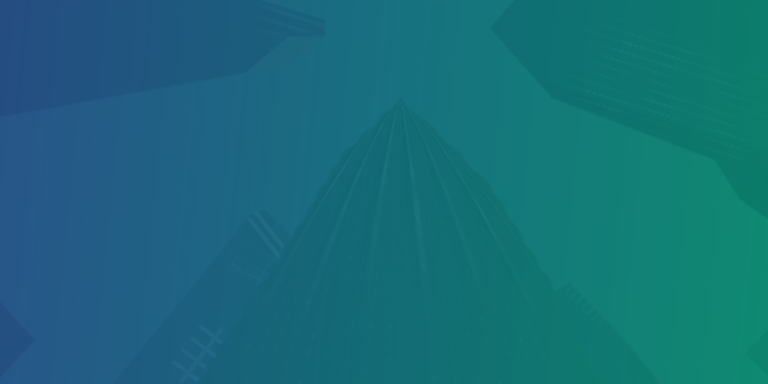
A Shadertoy shader for this background:

```glsl
// Signed distance to an eight-cornered polygon
float polygon(vec2 p, vec2 v[8]) {
    float d = dot(p - v[0], p - v[0]);
    float side = 1.0;
    for (int i = 0; i < 8; i++) {
        vec2 a = v[i], b = v[(i + 7) % 8];
        vec2 e = b - a, w = p - a;
        vec2 r = w - e * clamp(dot(w, e) / dot(e, e), 0.0, 1.0);
        d = min(d, dot(r, r));
        bvec3 c = bvec3(p.y >= a.y, p.y < b.y, e.x * w.y > e.y * w.x);
        if (all(c) || !any(c)) side = -side;
    }
    return side * sqrt(d);
}

float diamond(vec2 p, vec2 size) {
    vec2 q = abs(p) / size;
    return (q.x + q.y - 1.0) * min(size.x, size.y) * 0.7;
}

float fill(float d) {
    float soft = max(1.3 / iResolution.y, 0.005);
    return 1.0 - smoothstep(-soft, soft, d);
}

// Soft line repeated once per unit of x
float stripe(float x, float width) {
    return 1.0 - smoothstep(0.3 * width, width, abs(fract(x) - 0.5));
}

vec2 turn(vec2 p, float angle) {
    float c = cos(angle), s = sin(angle);
    return vec2(c * p.x + s * p.y, c * p.y - s * p.x);
}

float box(vec2 p, vec2 size) {
    vec2 q = abs(p) - size;
    return max(q.x, q.y);
}

// Layered sines that break long lines into pieces
float patches(vec2 p) {
    return 0.5 + 0.5 * sin(p.x * 23.0 + 2.0 * sin(p.y * 17.0)) * sin(p.y * 29.0 + 2.0 * sin(p.x * 13.0));
}

vec3 skyColor(vec2 p) {
    float t = p.x * 0.5 + 0.05 * (0.5 - p.y);
    vec3 blue = vec3(0.155, 0.335, 0.535);
    vec3 teal = vec3(0.09, 0.443, 0.5);
    vec3 green = vec3(0.06, 0.535, 0.445);
    return t < 0.5 ? mix(blue, teal, t * 2.0) : mix(teal, green, t * 2.0 - 1.0);
}

void mainImage(out vec4 fragColor, in vec2 fragCoord) {
    vec2 p = fragCoord / iResolution.xy * vec2(2.0, 1.0);
    vec3 color = skyColor(p);
    float broken = patches(p);

    // Upper left block and its pale end face
    float upperLeft = fill(polygon(p, vec2[8](
        vec2(-0.1, 0.677), vec2(0.638, 0.81), vec2(0.755, 0.83), vec2(0.846, 0.9),
        vec2(0.846, 0.948), vec2(0.682, 1.0), vec2(0.6, 1.1), vec2(-0.1, 1.1))));
    float endFace = fill(max(0.638 + 1.2 * (p.y - 0.81) - p.x, p.y - 0.905));
    color *= mix(vec3(1.0), mix(vec3(0.93, 0.91, 0.95), vec3(1.1, 0.985, 0.98), endFace), upperLeft);
    float ledge = stripe((p.y + 0.32 * p.x) * 32.0, 0.25);
    color += 0.016 * upperLeft * ledge * smoothstep(0.64, 0.74, p.x) * smoothstep(0.89, 0.93, p.y);

    // Upper right block with rows of windows
    float upperRight = fill(polygon(p, vec2[8](
        vec2(1.34, 1.0), vec2(1.276, 0.927), vec2(1.4375, 0.745), vec2(1.862, 0.583),
        vec2(1.927, 0.48), vec2(2.1, 0.36), vec2(2.1, 1.1), vec2(1.42, 1.1))));
    color *= mix(vec3(1.0), vec3(0.76, 0.92, 0.94), upperRight);
    vec2 wall = turn(p - vec2(1.75, 0.76), -0.3);
    float windows = stripe(wall.y * 40.0, 0.2) * (0.4 + 0.6 * stripe(wall.x * 60.0, 0.4));
    float glazed = smoothstep(0.34, 0.15, abs(wall.x)) * smoothstep(0.17, 0.08, abs(wall.y));
    color += 0.026 * upperRight * windows * glazed * broken;
    color *= 1.0 - 0.02 * upperRight * smoothstep(0.008, -0.008, wall.y + 0.075);

    // Dark corners at the lower sides
    color *= mix(vec3(1.0), vec3(0.9, 0.91, 0.95), fill(diamond(p - vec2(0.0, 0.115), vec2(0.09, 0.1))));
    color *= mix(vec3(1.0), vec3(0.84, 0.95, 0.96), fill(diamond(p - vec2(2.0, 0.08), vec2(0.06, 0.06))));

    // Low blocks beside the tower
    float lowLeft = fill(polygon(p, vec2[8](
        vec2(0.25, -0.05), vec2(0.495, 0.245), vec2(0.65, 0.44), vec2(0.69, 0.453),
        vec2(0.755, 0.388), vec2(0.85, 0.3), vec2(0.8, 0.1), vec2(0.6, -0.05))));
    float lowRight = fill(polygon(p, vec2[8](
        vec2(1.4, 0.2), vec2(1.445, 0.24), vec2(1.484, 0.263), vec2(1.59, 0.154),
        vec2(1.66, 0.075), vec2(1.76, -0.05), vec2(1.5, -0.05), vec2(1.42, 0.1))));
    color *= mix(vec3(1.0), vec3(0.9, 0.955, 0.955), lowLeft);
    color *= mix(vec3(1.0), vec3(0.8, 0.945, 0.945), lowRight);

    // Pale roof bands, window grid and lattice
    vec2 roof = turn(p - vec2(0.7, 0.385), -0.9);
    color += 0.03 * fill(box(roof, vec2(0.07, 0.022))) * stripe(roof.y * 42.0, 0.35);
    vec2 grid = turn(p - vec2(0.665, 0.315), -0.5);
    float panes = max(stripe(grid.x * 50.0, 0.2), stripe(grid.y * 45.0, 0.2));
    color += 0.02 * lowLeft * panes * broken * fill(box(grid, vec2(0.055, 0.045)));
    vec2 lattice = turn(p - vec2(0.525, 0.075), -0.65);
    float bars = stripe(lattice.y * 26.0, 0.2) * fill(box(lattice, vec2(0.05, 0.08)));
    color += 0.026 * max(bars, fill(box(lattice, vec2(0.005, 0.09))));
    vec2 eaves = turn(p - vec2(1.52, 0.215), -0.8);
    color += 0.014 * lowRight * stripe(eaves.x * 50.0, 0.3) * fill(box(eaves, vec2(0.07, 0.015)));

    // Central tower with a pleated outline, ribs fanning from the apex
    float pleat = 0.003 * sin((p.y + 0.2 * p.x) * 110.0);
    float tower = fill(pleat + polygon(p, vec2[8](
        vec2(1.042, 0.742), vec2(1.12, 0.674), vec2(1.276, 0.518), vec2(1.445, 0.245),
        vec2(1.585, -0.05), vec2(0.48, -0.05), vec2(0.78, 0.414), vec2(0.885, 0.591))));
    color = mix(color, skyColor(p) * vec3(0.82, 0.947, 0.92), tower);
    float drop = max(0.745 - p.y, 0.005);
    float around = asin(clamp((p.x - 1.042) / (0.69 * pow(drop, 0.8)), -1.0, 1.0));
    float rib = (around - 0.17) / 0.39 + 0.5;
    float fade = tower * smoothstep(0.65, 0.15, drop) * (0.5 + 0.7 * broken);
    color += fade * (0.025 * stripe(rib, 0.11) - 0.009 * stripe(rib + 0.17, 0.2));
    color += 0.012 * tower * stripe(around * 9.0, 0.15) * stripe(p.y * 24.0 + around, 0.3) * broken;

    fragColor = vec4(color, 1.0);
}
```
